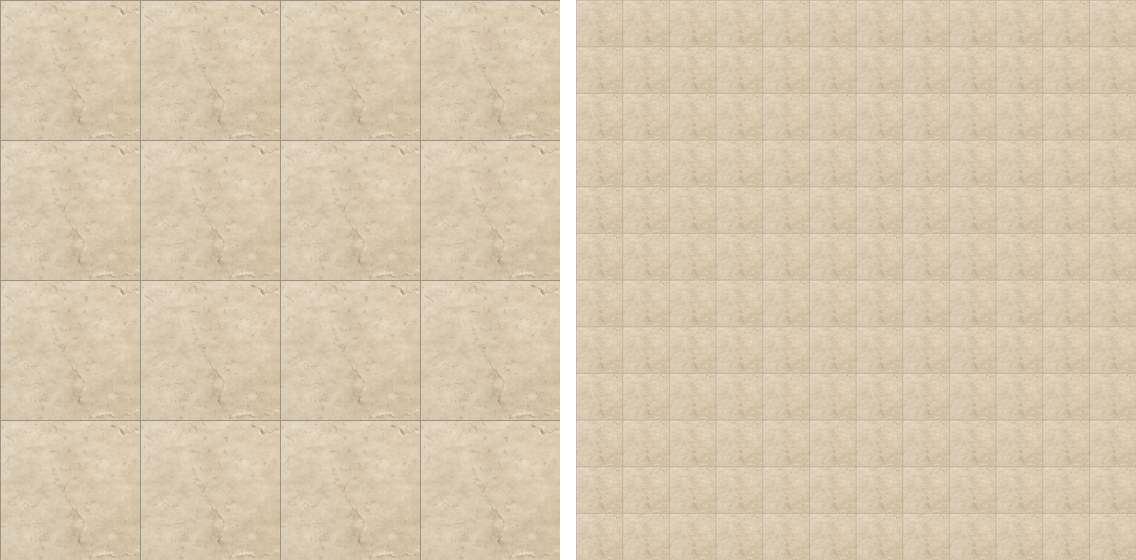
Left: one tile. Right: repeated 3 by 3.
A three.js fragment shader for this texture:

```glsl
// Four by four identical polished beige marble tiles with thin grey grout.
varying vec2 vUv;

const float TILES = 4.0;
const vec3 SHADE = vec3(0.775, 0.710, 0.595);
const vec3 SAND = vec3(0.850, 0.785, 0.685);
const vec3 CREAM = vec3(0.910, 0.852, 0.768);
const vec3 VEIN = vec3(0.64, 0.56, 0.45);
const vec3 CALCITE = vec3(0.94, 0.89, 0.81);
const vec3 GROUT = vec3(0.54, 0.52, 0.49);

vec2 gradientAt(vec2 cell, vec2 period) {
  vec2 c = mod(cell, period);
  vec3 h = fract(vec3(c.xyx) * vec3(0.1031, 0.1030, 0.0973));
  h += dot(h, h.yzx + 33.33);
  float angle = 6.28319 * fract((h.x + h.y) * h.z);
  return vec2(cos(angle), sin(angle));
}

// Gradient noise over the unit square, wrapping after "period" cells
float noise(vec2 uv, vec2 period) {
  vec2 p = uv * period;
  vec2 i = floor(p);
  vec2 f = p - i;
  vec2 u = f * f * f * (f * (f * 6.0 - 15.0) + 10.0);
  float a = dot(gradientAt(i, period), f);
  float b = dot(gradientAt(i + vec2(1, 0), period), f - vec2(1, 0));
  float c = dot(gradientAt(i + vec2(0, 1), period), f - vec2(0, 1));
  float d = dot(gradientAt(i + vec2(1, 1), period), f - vec2(1, 1));
  return mix(mix(a, b, u.x), mix(c, d, u.x), u.y);
}

float fbm(vec2 uv, vec2 period) {
  float sum = 0.0;
  float gain = 0.5;
  for (int i = 0; i < 4; i++) {
    sum += gain * noise(uv, period);
    period *= 2.0;
    gain *= 0.6;
  }
  return sum;
}

// Soft stroke from a to b
float stroke(vec2 p, vec2 a, vec2 b, float width) {
  vec2 ab = b - a;
  float t = clamp(dot(p - a, ab) / dot(ab, ab), 0.0, 1.0);
  return 1.0 - smoothstep(0.0, width, length(p - a - ab * t));
}

// Soft elliptical stain
float stain(vec2 p, vec2 center, vec2 radius) {
  return 1.0 - smoothstep(0.1, 1.0, length((p - center) / radius));
}

// Thin cracks along the zero lines of a noise field
float cracks(vec2 uv, vec2 period, float width) {
  return 1.0 - smoothstep(0.0, width, abs(fbm(uv, period)));
}

vec3 marble(vec2 p) {
  // Broad clouds, paler at the top and left, with mottling and grain
  float clouds = fbm(p + 0.37, vec2(3.0, 5.0));
  float mottle = fbm(p + 0.83, vec2(11.0, 15.0));
  float grain = noise(p, vec2(37.0)) + noise(p + 0.5, vec2(61.0));
  float tone = 1.1 * clouds + 1.1 * mottle + 0.32 * grain;
  tone += 0.06 + 0.6 * (p.y - 0.45) - 0.15 * (p.x - 0.5);
  vec3 color = mix(SAND, SHADE, clamp(-tone, 0.0, 1.0));
  color = mix(color, CREAM, clamp(tone, 0.0, 1.0));
  color += vec3(0.004, 0.012, 0.028) * (0.5 - p.x) * 1.3;

  // Warped coordinates make the strokes wander, gaps break them up
  vec2 w = p + 0.06 * vec2(fbm(p, vec2(9.0)), fbm(p + 0.61, vec2(9.0)));
  w += 0.03 * vec2(fbm(p + 0.2, vec2(25.0)), fbm(p + 0.8, vec2(25.0)));
  float gaps = smoothstep(-0.22, 0.16, fbm(p + 0.47, vec2(14.0)));

  // Pale calcite patches
  float pale = 0.9 * stain(w, vec2(0.73, 0.69), vec2(0.07, 0.04));
  pale += 0.4 * stain(w, vec2(0.86, 0.67), vec2(0.12, 0.03));
  pale += 0.7 * stain(w, vec2(0.79, 0.17), vec2(0.04, 0.03));
  pale += gaps * stroke(w, vec2(0.66, 0.035), vec2(0.98, 0.055), 0.022);
  pale += gaps * stroke(w, vec2(0.84, 0.92), vec2(0.99, 0.905), 0.022);
  pale += 0.8 * stroke(w, vec2(0.60, 0.27), vec2(0.61, 0.22), 0.018);
  color = mix(color, CALCITE, 0.65 * clamp(pale, 0.0, 1.0));

  // Main vein winding down to the lower edge
  float vein = 0.45 * stroke(w, vec2(0.47, 0.52), vec2(0.52, 0.36), 0.010);
  vein += 0.45 * stroke(w, vec2(0.52, 0.36), vec2(0.60, 0.28), 0.016);
  vein += 0.45 * stroke(w, vec2(0.60, 0.28), vec2(0.56, 0.15), 0.020);
  vein += 0.55 * stroke(w, vec2(0.56, 0.15), vec2(0.64, 0.02), 0.020);
  // Finer veins at the corners and across the tile
  vein += 0.75 * stroke(w, vec2(0.80, 0.965), vec2(0.87, 0.93), 0.012);
  vein += 0.75 * stroke(w, vec2(0.87, 0.93), vec2(1.0, 0.925), 0.012);
  vein += 0.55 * stroke(w, vec2(0.70, 0.02), vec2(0.96, 0.04), 0.012);
  vein += 0.40 * stroke(w, vec2(0.02, 0.90), vec2(0.08, 0.85), 0.012);
  vein += 0.35 * stroke(w, vec2(0.18, 0.80), vec2(0.42, 0.78), 0.011);
  vein += 0.30 * stroke(w, vec2(0.32, 0.69), vec2(0.48, 0.51), 0.011);
  vein += 0.25 * stroke(w, vec2(0.10, 0.22), vec2(0.45, 0.30), 0.012);
  vein += 0.25 * stroke(w, vec2(0.25, 0.15), vec2(0.52, 0.07), 0.012);

  // Stains, hairline cracks in patches and scattered pits
  float dark = gaps * vein + 0.35 * stain(w, vec2(0.51, 0.33), vec2(0.07, 0.05));
  dark += 0.30 * stain(w, vec2(0.55, 0.20), vec2(0.05, 0.06));
  dark += 0.12 * stain(w, vec2(0.48, 0.70), vec2(0.12, 0.14));
  float patches = smoothstep(0.0, 0.25, fbm(p + 0.13, vec2(5.0)));
  dark += 0.32 * patches * cracks(p + 0.71, vec2(4.0, 5.0), 0.025);
  dark += 0.35 * smoothstep(0.18, 0.40, fbm(p + 0.29, vec2(26.0, 22.0)));
  return mix(color, VEIN, clamp(dark, 0.0, 0.8));
}

void main() {
  vec2 tile = fract(vUv * TILES);
  // Grout lies just inside the left and top edge of every tile
  vec2 g = abs(fract(tile + vec2(-0.004, 0.004) + 0.5) - 0.5);
  float grout = 0.8 * (1.0 - smoothstep(0.0012, 0.0060, min(g.x, g.y)));
  gl_FragColor = vec4(mix(marble(tile), GROUT, grout), 1.0);
}
```
